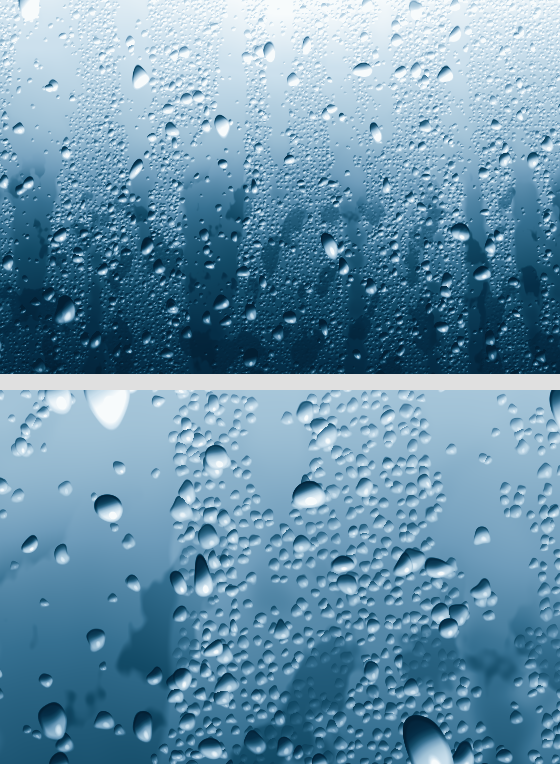
Top, the full canvas; bottom, a detail of the centre.
Reproduce this texture procedurally as a Shadertoy shader.

```glsl
// Condensation on a cold window: a pale-to-deep-blue backdrop behind fogged glass.
// Jittered grids of beads, from mist to heavy drops, shift one tone value,
// which is finally turned into colour by a blue palette.

vec2 hash22(vec2 p) {
    vec3 q = fract(p.xyx * vec3(0.1031, 0.1030, 0.0973));
    q += dot(q, q.yzx + 33.33);
    return fract((q.xx + q.yz) * q.zy);
}

float gradientNoise(vec2 p) {
    vec2 i = floor(p), f = fract(p);
    vec2 u = f * f * f * (f * (f * 6.0 - 15.0) + 10.0);
    vec2 o = vec2(0.0, 1.0);
    float a = dot(hash22(i) * 2.0 - 1.0, f);
    float b = dot(hash22(i + o.yx) * 2.0 - 1.0, f - o.yx);
    float c = dot(hash22(i + o.xy) * 2.0 - 1.0, f - o.xy);
    float d = dot(hash22(i + o.yy) * 2.0 - 1.0, f - o.yy);
    return mix(mix(a, b, u.x), mix(c, d, u.x), u.y);
}

float fbm(vec2 p) {
    float sum = 0.0, gain = 1.0;
    for (int i = 0; i < 4; i++) {
        sum += gain * gradientNoise(p);
        p = p * 2.03 + 17.3;
        gain *= 0.5;
    }
    return sum;
}

// Vertical bands: wiped tracks or bead columns, depending on the offset
float verticalBands(vec2 p, float frequency, float offset) {
    float ragged = 0.12 * gradientNoise(p * 24.0 + offset);
    float band = gradientNoise(vec2(p.x * frequency + offset, p.y * 0.9 + offset));
    return smoothstep(0.07, 0.17, band + ragged);
}

float wipedTracks(vec2 p)  { return verticalBands(p, 10.0, 31.0); }
float beadColumns(vec2 p) { return verticalBands(p, 12.0, 77.0); }

// One layer of drops; returns (shade from -1 to 1, coverage)
vec2 dropLayer(vec2 p, float cell, float share, float columnBoost,
               float clearing, vec2 radii, float stretch, float pixel) {
    vec2 warp = vec2(gradientNoise(p / cell * 1.3 + 5.0),
                     gradientNoise(p / cell * 1.3 + 50.0));
    vec2 g = p / cell + 0.28 * warp;
    float nearest = 9.0, radius = radii.y;
    vec2 normal = vec2(0.0);
    for (int y = -1; y <= 1; y++)
    for (int x = -1; x <= 1; x++) {
        vec2 id = floor(g) + vec2(x, y);
        vec2 place = hash22(id + cell * 900.0);
        vec2 kind = hash22(id + cell * 900.0 + 211.0);
        vec2 centre = id + 0.5 + 0.75 * (place - 0.5);
        vec2 spot = centre * cell;
        float chance = share + columnBoost * beadColumns(spot);
        chance *= 1.0 - clearing * wipedTracks(spot);
        if (kind.x > chance) continue;
        float r = mix(radii.x, radii.y, kind.y * kind.y);
        vec2 q = (g - centre) / r;
        q.y /= mix(1.0, stretch, place.x);
        q.x *= 1.0 + 0.3 * clamp(q.y, -1.0, 1.0) * place.y;
        float d = length(q);
        if (d < nearest) {
            nearest = d;
            normal = q;
            radius = r;
        }
    }
    float edge = 0.8 * pixel / (radius * cell);
    float coverage = 1.0 - smoothstep(1.0 - edge, 1.0 + edge, nearest);
    // Inverted view through the drop: dark above, bright below, dark rim
    float light = dot(normal, vec2(0.38, -0.92)) + 0.1;
    float shade = smoothstep(-0.65, 0.65, light) * 2.0 - 1.0;
    shade -= 0.5 * smoothstep(0.75, 1.0, nearest);
    shade += 0.7 * (1.0 - smoothstep(0.1, 0.35, length(normal - vec2(0.2, -0.5))));
    return vec2(shade, coverage);
}

float ramp(float a, float b, float t) { return clamp((t - a) / (b - a), 0.0, 1.0); }

vec3 palette(float t) {
    vec3 c = mix(vec3(0.01, 0.12, 0.20), vec3(0.02, 0.18, 0.28), ramp(-0.15, 0.08, t));
    c = mix(c, vec3(0.07, 0.29, 0.40), ramp(0.10, 0.27, t));
    c = mix(c, vec3(0.21, 0.44, 0.57), ramp(0.27, 0.42, t));
    c = mix(c, vec3(0.43, 0.61, 0.73), ramp(0.42, 0.54, t));
    c = mix(c, vec3(0.63, 0.76, 0.84), ramp(0.54, 0.69, t));
    c = mix(c, vec3(0.80, 0.88, 0.93), ramp(0.69, 0.90, t));
    return mix(c, vec3(0.97, 0.985, 0.99), ramp(0.92, 1.12, t));
}

void mainImage(out vec4 fragColor, in vec2 fragCoord) {
    vec2 p = fragCoord / iResolution.y;
    float pixel = 1.0 / iResolution.y;

    // Backdrop, wiped tracks and ragged clear patches in the lower half
    float lower = 1.0 - smoothstep(0.42, 0.62, p.y + 0.15 * gradientNoise(p * 5.0));
    float track = wipedTracks(p);
    float patches = lower * smoothstep(0.10, 0.22, fbm(p * vec2(11.0, 8.0)));
    float tone = p.y + 0.02 + 0.07 * fbm(p * vec2(3.0, 2.0)) + 0.05 * (p.x - 0.75);
    tone += 0.12 * exp(-14.0 * dot(p - vec2(0.8, 1.0), p - vec2(0.8, 1.0)));
    tone += lower * (0.05 - 0.11 * track - 0.13 * patches) + 0.02 * track;

    // Mist, beads, drops and heavy drops
    vec2 mist  = dropLayer(p, 0.0115, 0.92, 0.0, 0.95, vec2(0.30, 0.52), 1.2, pixel);
    vec2 beads = dropLayer(p, 0.021, 0.22, 0.40, 0.85, vec2(0.22, 0.48), 1.3, pixel);
    vec2 drops = dropLayer(p, 0.040, 0.10, 0.38, 0.60, vec2(0.18, 0.42), 1.5, pixel);
    vec2 heavy = dropLayer(p, 0.105, 0.30, 0.10, 0.0, vec2(0.09, 0.23), 1.6, pixel);
    float bare = tone;
    tone += 0.19 * mist.x * mist.y * (1.0 - 0.75 * patches);
    tone = mix(tone, bare + 0.28 * beads.x, beads.y);
    tone = mix(tone, bare + 0.38 * drops.x, drops.y);
    tone = mix(tone, bare + 0.48 * heavy.x, heavy.y);

    fragColor = vec4(palette(tone), 1.0);
}
```
